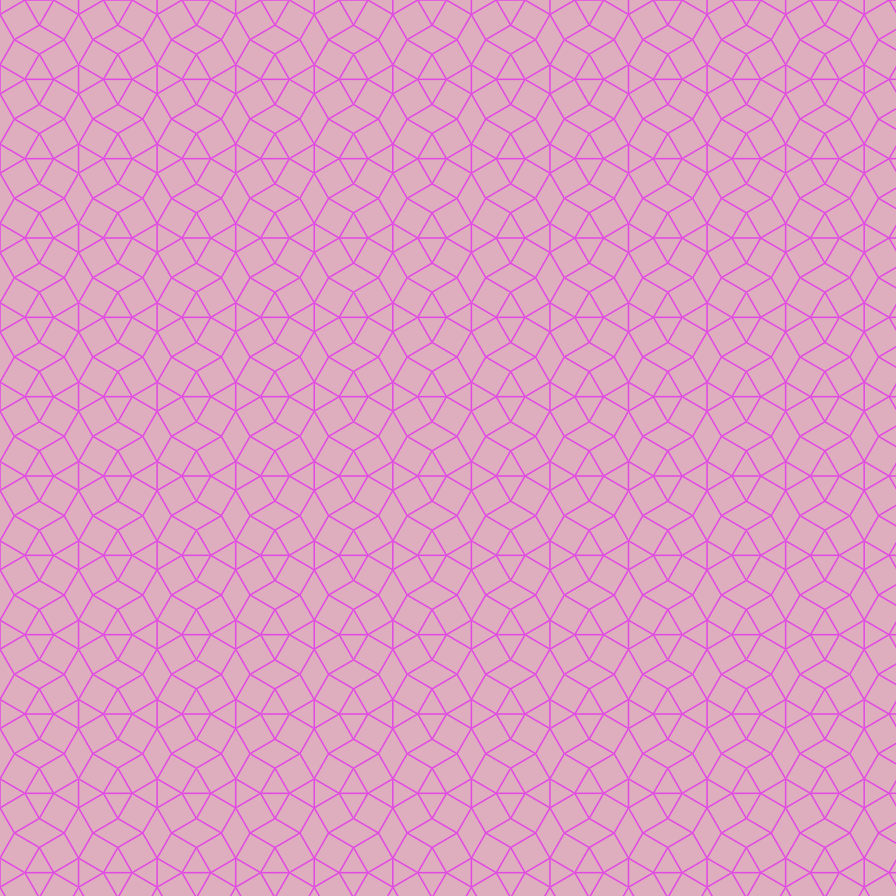
A three.js fragment shader for this pattern:

```glsl
// Line tiling of squares, triangles and thin rhombi on a flat ground.
// Each cell is folded by its mirror lines into one quarter, which holds
// a tilted square and two half edges; the nearest edge is then stroked.

#define REPEATS vec2(11.405, 11.294)
#define GROUND_COLOR vec3(0.870, 0.677, 0.746)
#define LINE_COLOR vec3(0.880, 0.290, 0.885)
#define LINE_WIDTH 0.00172
#define HALF_EDGE 0.36603 // half an edge over half a cell: 1 / (1 + sqrt(3))

varying vec2 vUv;

float segmentDistance(vec2 p, vec2 a, vec2 b) {
  vec2 ap = p - a;
  vec2 ab = b - a;
  return length(ap - ab * clamp(dot(ap, ab) / dot(ab, ab), 0.0, 1.0));
}

// Distance to the nearest edge, in canvas units.
float tilingDistance(vec2 canvas) {
  vec2 halfCell = 0.5 / REPEATS;

  // Fold into the quarter cell, counting rows from the top.
  vec2 cell = vec2(canvas.x, 1.0 - canvas.y) * REPEATS + vec2(0.0, 0.5);
  vec2 p = abs(fract(cell) - 0.5) * 2.0 * halfCell;

  // Half edges lying on the mirror lines.
  float d = segmentDistance(p, vec2(0.0), vec2(HALF_EDGE, 0.0) * halfCell);
  d = min(d, segmentDistance(p, vec2(1.0, 0.0) * halfCell,
                             vec2(1.0, HALF_EDGE) * halfCell));

  // Tilted square, one side per quarter turn.
  vec2 corner = vec2(HALF_EDGE - 0.5, -0.5);
  for (int i = 0; i < 4; i++) {
    vec2 nextCorner = vec2(-corner.y, corner.x);
    d = min(d, segmentDistance(p, (corner + 0.5) * halfCell,
                               (nextCorner + 0.5) * halfCell));
    corner = nextCorner;
  }
  return d;
}

// Share of a pixel covered by the stroke, also right for hairlines.
float strokeCoverage(float d, float pixel) {
  float halfWidth = 0.5 * LINE_WIDTH;
  float outer = clamp(0.5 + (halfWidth - d) / pixel, 0.0, 1.0);
  float inner = clamp(0.5 - (halfWidth + d) / pixel, 0.0, 1.0);
  return outer - inner;
}

void main() {
  float pixel = max(fwidth(vUv.x), 1e-5);
  float ink = strokeCoverage(tilingDistance(vUv), pixel);
  gl_FragColor = vec4(mix(GROUND_COLOR, LINE_COLOR, ink), 1.0);
}
```
